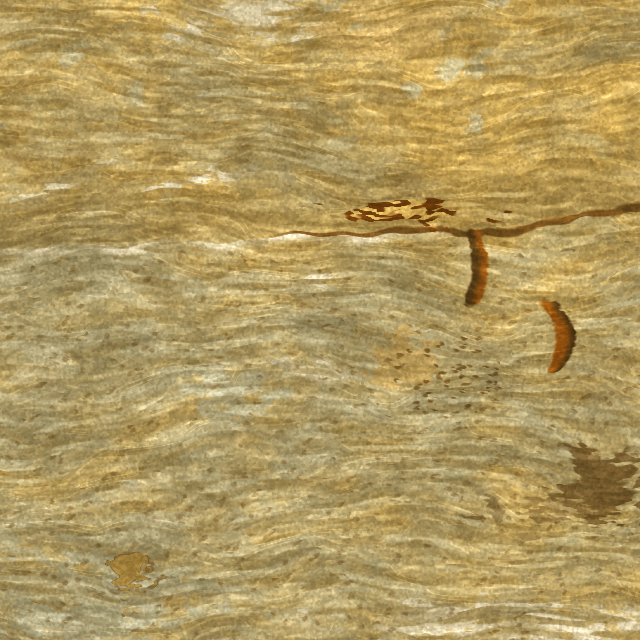
Reproduce this texture procedurally as a Shadertoy shader.

```glsl
// Weathered ochre and grey painted wood: flowing grain, a split ledge, rusty drips and pale flakes.
#define FIBRE_CONTRAST 0.32
#define GRAIN_CONTRAST 0.20
#define STRAND_CONTRAST 0.13
#define FLOW_BEND 0.017
#define RAGGEDNESS 2.0
#define PIT_DENSITY 0.24
#define STONE vec3(0.675, 0.625, 0.45)
#define OCHRE vec3(0.725, 0.585, 0.285)
#define CREAM vec3(0.81, 0.75, 0.59)
#define UMBER vec3(0.42, 0.29, 0.10)
#define RUST vec3(0.58, 0.32, 0.06)
#define DRAB vec3(0.57, 0.48, 0.27)

vec3 hash3(vec2 p) {
  vec3 q = fract(p.xyx * vec3(0.1031, 0.1030, 0.0973));
  q += dot(q, q.yxz + 33.33);
  return fract((q.xxy + q.yzz) * q.zyx);
}

// Cellular noise: blended value, nearest distance, nearest value
vec3 cells(vec2 p) {
  vec2 cell = floor(p), f = fract(p);
  float sum = 0.0, total = 0.0, nearest = 9.0, id = 0.0;
  for (int k = 0; k < 9; k++) {
    vec2 o = vec2(k % 3 - 1, k / 3 - 1);
    vec3 h = hash3(cell + o + 57.0);
    vec2 r = o + h.xy - f;
    float d = dot(r, r), w = exp(-7.0 * d);
    sum += w * h.z;
    total += w;
    if (d < nearest) { nearest = d; id = h.z; }
  }
  return vec3(sum / total, sqrt(nearest), id);
}

// Ragged ellipse: s = position and roughness, e = centre and radii
float blob(vec3 s, vec4 e) {
  float d = length((s.xy - e.xy) / e.zw) + RAGGEDNESS * (s.z - 0.5);
  return 1.0 - smoothstep(0.75, 1.05, d);
}

// Curved upright run: mask, and position across it
vec2 drip(vec2 p, vec2 centre, float bend, float width) {
  float y = p.y - centre.y;
  float across = (p.x - centre.x + bend * y * y) / width;
  float d = length(vec2(across, max(abs(y) - 0.047, 0.0) / width));
  return vec2(1.0 - smoothstep(0.7, 1.1, d), across);
}

float ledgeHeight(float x) {
  float h = 0.608 + 0.028 * smoothstep(0.0, 0.65, x) + 0.038 * smoothstep(0.78, 1.0, x);
  return h + 0.003 * sin(x * 31.0) + 0.002 * sin(x * 83.0 + 1.0);
}

void mainImage(out vec4 fragColor, in vec2 fragCoord) {
  vec2 p = fragCoord / iResolution.xy;

  // Grain flow from layered sines
  float bend = sin(p.x * 6.0 + p.y * 5.0) + 0.5 * sin(p.x * 13.0 - p.y * 17.0);
  vec2 q = vec2(p.x, p.y + FLOW_BEND * (bend + 0.2 * sin(p.x * 29.0 + p.y * 23.0)));
  float broad = cells(q * vec2(3, 6)).x - 0.5;
  float mid = cells(q * vec2(11, 27) + 11.0).x - 0.5;
  float fibre = cells(q * vec2(17, 120) + 23.0).x;
  float fine = cells(q * vec2(75, 210) + 5.0).x;
  float grain = cells(p * 270.0).x;
  float rough = mix(cells(q * vec2(32, 60) + 7.0).x, fine, 0.4);
  vec3 s = vec3(p, rough);

  // Ground: warm above the ledge, greyer below, pale fibres the greyest
  float ledge = p.y - ledgeHeight(p.x);
  float above = smoothstep(-0.005, 0.015, ledge);
  float warmth = 0.28 + 0.3 * above + 0.12 * smoothstep(0.5, 0.8, p.x)
               + 0.5 * broad + 0.4 * mid - 0.35 * (fibre - 0.5) + 0.5 * (rough - 0.5);
  vec3 col = mix(STONE, OCHRE, clamp(warmth, 0.0, 1.0));

  // Shade over the ledge and faint upright smudges
  float shade = above * (1.0 - smoothstep(0.02, 0.13, ledge));
  float column = abs(fract(p.x * 8.2 - 0.6) - 0.5);
  float smudge = (1.0 - smoothstep(0.04, 0.16, column)) * (1.0 - smoothstep(0.03, 0.08, abs(p.y - 0.8)));
  col = mix(col, DRAB, 0.6 * shade * smoothstep(-0.3, 0.1, mid));
  col = mix(col, DRAB * 0.92, 0.45 * smudge * smoothstep(0.3, 0.65, rough));

  // Pale and cool scraped strokes
  float scrape = blob(s, vec4(0.08, 0.66 + 0.5 * p.x, 0.065, 0.015))
               + blob(s, vec4(0.31, 0.64 + 0.25 * p.x, 0.07, 0.014))
               + blob(s, vec4(0.37, 0.975, 0.12, 0.04)) + blob(s, vec4(0.50, 0.565, 0.022, 0.012))
               + blob(s, vec4(0.47, 0.42, 0.05, 0.017)) + blob(s, vec4(0.81, 0.03, 0.24, 0.035));
  col = mix(col, CREAM, min(scrape, 1.0) * (0.2 + 0.75 * smoothstep(0.35, 0.65, fibre)));
  float cool = blob(s, vec4(0.19, 0.152 - 0.25 * p.x, 0.14, 0.028))
             + blob(s, vec4(0.15, 0.03, 0.14, 0.035)) + blob(s, vec4(0.35, 0.39, 0.07, 0.04));
  col = mix(col, vec3(0.71, 0.68, 0.53), 0.75 * min(cool, 1.0));

  // Scattered flat flakes
  vec3 flake = cells(p * vec2(16, 19) + 0.6 * rough + 3.0);
  float flakes = (1.0 - smoothstep(0.27, 0.31, flake.y)) * step(0.82, flake.z);
  col = mix(col, STONE * 1.03, 0.8 * flakes * smoothstep(0.72, 0.82, p.y));

  // Bare wood, dark stain and a chip
  float bare = blob(s, vec4(0.60, 0.965, 0.085, 0.045)) + blob(s, vec4(0.63, 0.43, 0.05, 0.04));
  col = mix(col, vec3(0.79, 0.65, 0.36), 0.8 * bare);
  float stain = blob(s, vec4(0.95, 0.24, 0.065, 0.05)) + 0.6 * blob(s, vec4(0.90, 0.205, 0.11, 0.022));
  col = mix(col, UMBER, 0.7 * min(stain, 1.0));
  float chip = blob(s, vec4(0.205, 0.11, 0.034, 0.027));
  col = mix(col, mix(UMBER, OCHRE, smoothstep(0.5, 1.0, chip)), chip);

  // Small dark pits, crowded near the drips
  vec3 pit = cells(q * vec2(48, 70) + rough + 31.0);
  float crowd = blob(vec3(p, 0.5), vec4(0.70, 0.42, 0.10, 0.08));
  float pits = (1.0 - smoothstep(0.12, 0.34, pit.y)) * step(1.0 - PIT_DENSITY - 0.35 * crowd, pit.z);
  col = mix(col, UMBER, pits * (0.4 + 0.35 * crowd) * (1.0 - 0.5 * above));

  // Ledge: lit lip on the left, dark split on the right
  float lip = smoothstep(-0.018, -0.002, ledge) * (1.0 - smoothstep(-0.001, 0.002, ledge));
  col = mix(col, CREAM, lip * (0.4 + 0.6 * fibre) * (1.0 - smoothstep(0.55, 0.75, p.x)));
  float gap = 0.002 + 0.009 * rough * smoothstep(0.4, 0.75, p.x);
  float split = (1.0 - smoothstep(0.5, 1.2, abs(ledge - 0.002) / gap)) * smoothstep(0.4, 0.48, p.x);
  col = mix(col, mix(UMBER, RUST, 0.5 * fibre) * 0.85, 0.9 * split);

  // Rusty scar and drips
  float scar = blob(s, vec4(0.64, 0.668, 0.095, 0.021));
  col = mix(col, mix(RUST * 0.75, OCHRE * 1.08, smoothstep(0.4, 0.65, fine)), scar);
  vec2 w = p + 0.01 * (rough - 0.5);
  vec2 a = drip(w, vec2(0.75, 0.582), 4.0, 0.014);
  vec2 b = drip(w, vec2(0.884, 0.47), 8.0, 0.004 + 0.013 * smoothstep(0.37, 0.47, p.y));
  col = mix(col, mix(UMBER * 0.75, RUST, smoothstep(-0.5, 0.9, a.y)), a.x);
  col = mix(col, mix(RUST, UMBER * 0.7, smoothstep(-0.3, 0.9, b.y)), b.x);

  // Thin strands, fibre and grain; light parts turn greyer
  float strand = pow(0.5 + 0.5 * sin(q.y * 330.0 + 22.0 * mid + 30.0 * broad), 5.0) - 0.25;
  float tone = 0.14 * broad + 0.14 * mid + FIBRE_CONTRAST * (fibre - 0.5) + 0.2 * (fine - 0.5);
  tone += STRAND_CONTRAST * strand * smoothstep(0.4, 0.6, rough) + GRAIN_CONTRAST * (grain - 0.5);
  col *= exp(tone * vec3(0.9, 1.0, 1.35));
  fragColor = vec4(clamp(col, 0.0, 1.0), 1.0);
}
```
